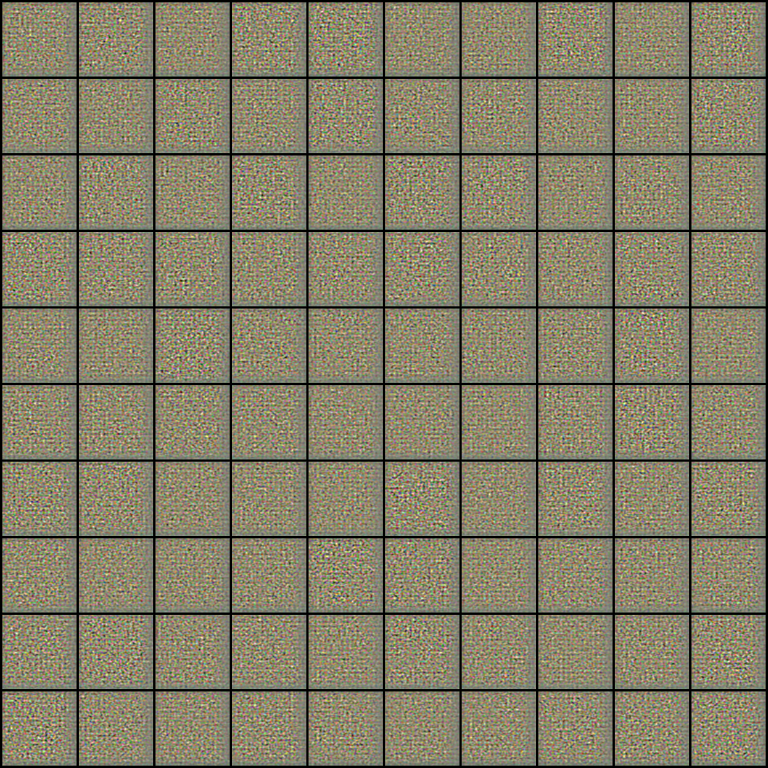
Reproduce this pattern procedurally as a Shadertoy shader.

```glsl
// A ten by ten sheet of square swatches, ruled apart by thin black lines.
// Each swatch is coloured gradient noise over a fine woven lattice; the grain
// varies gently from swatch to swatch and fades towards calm grey margins.

const float TAU = 6.2831853;
const float REPEATS = 10.0;  // swatches across and down
const float SWATCH = 64.0;   // swatch side, in grains
const float LINE = 2.0;      // ruled line width, in grains
const float PITCH = SWATCH + LINE;
const float SHEET = REPEATS * PITCH + LINE;
const float THREAD = 4.0;    // weave period, in grains

// Three hashed values in 0..1 from integer coordinates
vec3 hash3(ivec3 key) {
    uvec3 v = uvec3(key) * 1664525u + 1013904223u;
    v.x += v.y * v.z; v.y += v.z * v.x; v.z += v.x * v.y;
    v ^= v >> 16u;
    v.x += v.y * v.z; v.y += v.z * v.x; v.z += v.x * v.y;
    return vec3(v >> 8u) / 16777216.0;
}

// Projection of an offset on three hashed unit gradients
vec3 gradientDot(ivec2 corner, vec2 offset, int seed) {
    vec3 angle = TAU * hash3(ivec3(corner, seed));
    return cos(angle) * offset.x + sin(angle) * offset.y;
}

// Three independent channels of gradient noise
vec3 gradientNoise(vec2 p, int seed) {
    ivec2 i = ivec2(floor(p));
    vec2 f = fract(p);
    vec2 w = f * f * f * (f * (f * 6.0 - 15.0) + 10.0);
    vec3 low = mix(gradientDot(i, f, seed),
                   gradientDot(i + ivec2(1, 0), f - vec2(1, 0), seed), w.x);
    vec3 high = mix(gradientDot(i + ivec2(0, 1), f - vec2(0, 1), seed),
                    gradientDot(i + ivec2(1, 1), f - vec2(1, 1), seed), w.x);
    return mix(low, high, w.y);
}

// Grain strength over a swatch: soft calm strips at the right and bottom
float grainEnvelope(vec2 uv) {
    float across = smoothstep(-0.10, 0.12, uv.x) * (1.0 - smoothstep(0.78, 1.0, uv.x));
    float up = smoothstep(-0.02, 0.16, uv.y) * (1.0 - smoothstep(0.90, 1.08, uv.y));
    return across * up;
}

// Calm ground: warm body, grey right side, slightly greenish foot
vec3 groundColour(vec2 uv, float envelope) {
    vec3 margin = mix(vec3(0.54, 0.50, 0.43), vec3(0.51, 0.51, 0.46), uv.x);
    margin = mix(vec3(0.49, 0.53, 0.47), margin, smoothstep(0.0, 0.14, uv.y));
    return mix(margin, vec3(0.57, 0.54, 0.43), envelope);
}

// One swatch, at a position given in grains
vec3 swatchColour(vec2 grain, int seed) {
    vec2 uv = grain / SWATCH;
    float envelope = grainEnvelope(uv);
    float contrast = mix(0.85, 1.15, hash3(ivec3(seed, 7, 3)).x);
    float patches = 1.0 + 0.4 * gradientNoise(uv * 4.0, seed + 1000).x;
    vec2 weave = cos(TAU * grain / THREAD);

    // Speckle: separate colour channels plus a shared light and dark part
    vec2 p = grain / vec2(2.3, 1.9);
    vec3 speckle = 0.42 * gradientNoise(p, seed)
                 + 0.26 * gradientNoise(p, seed + 2000).xxx;
    speckle *= vec3(1.1, 0.95, 1.0) * (1.0 + 0.35 * weave.x * weave.y);

    // Weave: stronger rows, fainter columns
    vec3 threads = weave.y * vec3(0.032, 0.044, 0.030)
                 + weave.x * vec3(0.020, 0.026, 0.020);

    float strength = mix(0.3, 1.0, envelope) * contrast * patches;
    return groundColour(uv, envelope) + speckle * strength
         + threads * mix(0.6, 1.0, envelope);
}

// The whole sheet; footprint is the sample width in grains
vec3 sheetColour(vec2 position, float footprint) {
    vec2 grid = (position * SHEET - 0.5 * LINE) / PITCH;
    ivec2 cell = ivec2(floor(grid));
    vec2 local = fract(grid) * PITCH;
    vec2 toLine = min(local, PITCH - local);
    float inside = smoothstep(-0.5, 0.5,
        (min(toLine.x, toLine.y) - 0.5 * LINE) / footprint);
    vec3 swatch = swatchColour(local - 0.5 * LINE, cell.x + 31 * cell.y + 100);
    return clamp(swatch, 0.0, 1.0) * inside;
}

void mainImage(out vec4 fragColor, in vec2 fragCoord) {
    // Average a two by two set of samples per pixel
    float footprint = 0.5 * SHEET / iResolution.y;
    vec3 total = vec3(0.0);
    for (int k = 0; k < 4; k++) {
        vec2 shift = 0.5 * vec2(k & 1, k >> 1) - 0.25;
        total += sheetColour((fragCoord + shift) / iResolution.y, footprint);
    }
    fragColor = vec4(total / 4.0, 1.0);
}
```
